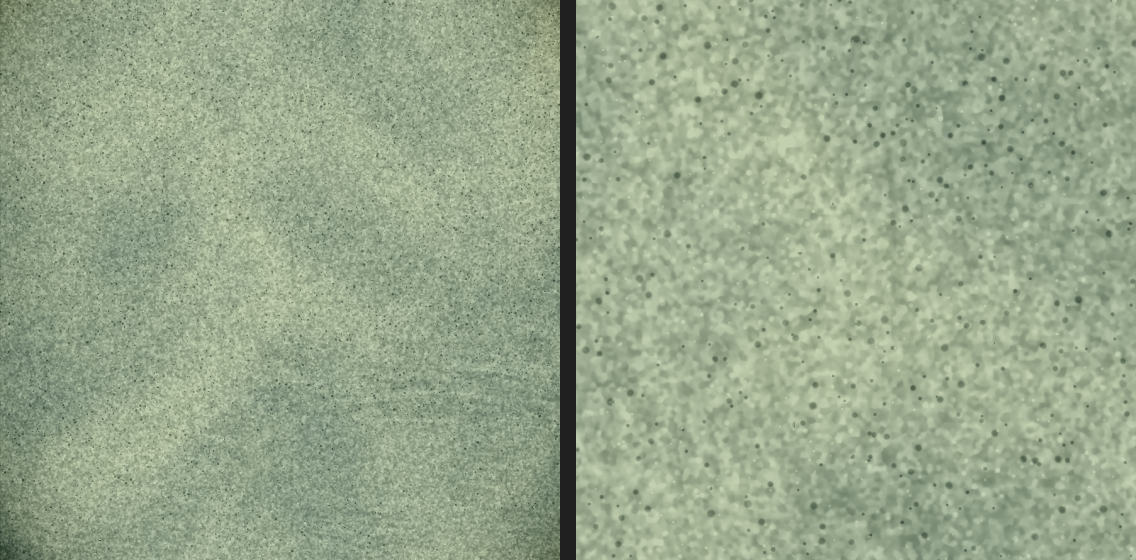
Left, the full canvas; right, a detail of the centre.
Reproduce this texture procedurally as a Shadertoy shader.

```glsl
// Weathered sage-green plaster: soft blotches, fine grain, dark pits, brushed streaks and a vignette.

const vec3 SHADOW_GREEN = vec3(0.33, 0.40, 0.32);
const vec3 LIGHT_GREEN = vec3(0.68, 0.74, 0.63);
const vec3 WARM_TINT = vec3(0.016, 0.000, -0.026);

const float BASE_TONE = 0.76;      // 0 is SHADOW_GREEN, 1 is LIGHT_GREEN
const float HEIGHT_GAIN = 0.24;    // top is lighter than the bottom
const float BLOTCH_SCALE = 3.2;    // cells across the canvas
const float BLOTCH_GAIN = 0.23;
const float FINE_GRAIN_SCALE = 330.0;
const float FINE_GRAIN_GAIN = 0.29;
const float COARSE_GRAIN_SCALE = 170.0;
const float COARSE_GRAIN_GAIN = 0.17;
const float PIT_SCALE = 120.0;
const float PIT_DEPTH = 0.60;
const float FLECK_SCALE = 150.0;
const float FLECK_GAIN = 0.28;
const vec2 STREAK_SCALE = vec2(16.0, 165.0);
const float STREAK_GAIN = 0.20;
const float EDGE_SHADE = 0.30;
const float CORNER_SHADE = 0.55;

// Three random values per cell
vec3 hash3(vec2 cell) {
    vec3 p = fract(cell.xyx * vec3(0.1031, 0.1030, 0.0973));
    p += dot(p, p.yxz + 33.33);
    return fract((p.xxy + p.yzz) * p.zyx);
}

// Smooth cellular noise: random values blended around jittered points, -1 to 1
float cellBlend(vec2 p) {
    vec2 cell = floor(p);
    float total = 0.0;
    float weights = 0.0;
    for (int y = -1; y <= 1; y++) {
        for (int x = -1; x <= 1; x++) {
            vec2 neighbour = cell + vec2(x, y);
            vec3 rnd = hash3(neighbour);
            vec2 d = neighbour + rnd.xy - p;
            float w = exp(-4.0 * dot(d, d));
            total += w * (rnd.z * 2.0 - 1.0);
            weights += w;
        }
    }
    return total / weights;
}

// Layered, rotated octaves for cloudy blotches
float blotches(vec2 p) {
    const mat2 TURN = mat2(0.80, 0.60, -0.60, 0.80);
    float sum = 0.0;
    float gain = 1.0;
    for (int i = 0; i < 6; i++) {
        sum += gain * cellBlend(p);
        p = TURN * p * 2.03 + 17.3;
        gain *= 0.56;
    }
    return sum;
}

// Scattered soft dots of varied size; density is the share of cells filled
float dots(vec2 p, float density) {
    vec2 cell = floor(p);
    float cover = 0.0;
    for (int y = -1; y <= 1; y++) {
        for (int x = -1; x <= 1; x++) {
            vec2 neighbour = cell + vec2(x, y);
            vec3 rnd = hash3(neighbour);
            float size = hash3(neighbour + 71.0).x;
            float radius = mix(0.14, 0.40, size * size);
            float dist = length(neighbour + rnd.xy - p);
            float dotMask = 1.0 - smoothstep(radius * 0.35, radius, dist);
            cover = max(cover, dotMask * step(rnd.z, density));
        }
    }
    return cover;
}

void mainImage(out vec4 fragColor, in vec2 fragCoord) {
    vec2 uv = fragCoord / iResolution.xy;

    // Broad light and shade
    vec2 warp = 0.25 * sin(uv.yx * vec2(7.0, 9.0) + vec2(1.3, 0.4));
    float cloud = blotches(uv * BLOTCH_SCALE + warp + 5.7);
    float tone = BASE_TONE + HEIGHT_GAIN * (uv.y - 0.5) + BLOTCH_GAIN * cloud;

    // Fine and coarse grain
    tone += FINE_GRAIN_GAIN * cellBlend(uv * FINE_GRAIN_SCALE);
    tone += COARSE_GRAIN_GAIN * cellBlend(uv * COARSE_GRAIN_SCALE + 41.0);

    // Pits gather in patches toward the top, pale flecks toward the lower left
    float patches = cellBlend(uv * 9.0 + 23.0) + 0.6 * cellBlend(uv * 24.0 + 11.0);
    float pitDensity = 0.12 + 0.22 * uv.y + 0.22 * patches;
    tone -= PIT_DEPTH * dots(uv * PIT_SCALE, pitDensity);
    float fleckDensity = 0.32 - 0.18 * uv.y - 0.10 * uv.x - 0.20 * patches;
    tone += FLECK_GAIN * dots(uv * FLECK_SCALE + 300.0, fleckDensity);

    // Nearly level brush streaks in the lower part
    float bend = 0.10 * uv.x + 0.012 * sin(uv.x * 11.0 + uv.y * 6.0);
    float streak = cellBlend(vec2(uv.x, uv.y + bend) * STREAK_SCALE);
    float streakMask = (1.0 - smoothstep(0.30, 0.55, uv.y)) * smoothstep(0.05, 0.65, uv.x);
    tone += STREAK_GAIN * streakMask * smoothstep(-0.5, 0.6, patches) * streak;

    // Vignette, heavier on the left
    vec2 offset = abs(uv - 0.5) * 2.0;
    float corner = pow(offset.x * offset.y, 4.0);
    float leftEdge = exp(-uv.x * 11.0) * (1.15 - 0.5 * uv.y);
    float rightEdge = exp((uv.x - 1.0) * 16.0) * 0.5;
    tone -= CORNER_SHADE * corner + EDGE_SHADE * (leftEdge + rightEdge);

    // Colour: warmer on pale areas and in corners
    vec3 color = mix(SHADOW_GREEN, LIGHT_GREEN, clamp(tone, -0.45, 1.22));
    float warmth = 0.6 * cloud + 0.7 * (uv.y - 0.5) + 0.8 * corner;
    color += WARM_TINT * clamp(warmth, -1.0, 1.2);
    fragColor = vec4(color, 1.0);
}
```
